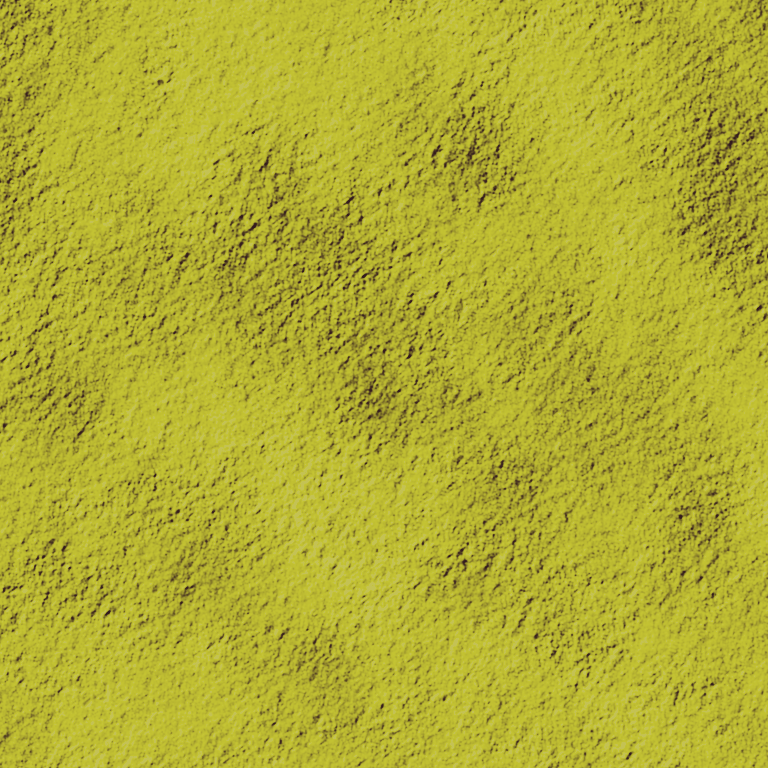
A WebGL 2 fragment shader for this texture:

```glsl
#version 300 es
precision highp float;

uniform vec2 u_resolution;
out vec4 fragColor;

const vec3 LIT_COLOR = vec3(0.78, 0.78, 0.2);
const vec3 HIGHLIGHT_COLOR = vec3(0.77, 0.76, 0.33);
const vec3 SHADOW_ABSORPTION = vec3(0.86, 1.0, 0.12);
const vec2 TO_LIGHT = vec2(-0.8, 0.6);
const float DEEPEST_SHADOW = 0.68;

float hash(vec2 p) {
    return fract(sin(dot(p, vec2(127.1, 311.7))) * 43758.5453);
}

float valueNoise(vec2 p) {
    vec2 cell = floor(p);
    vec2 f = fract(p);
    f = f * f * (3.0 - 2.0 * f);
    float low = mix(hash(cell), hash(cell + vec2(1.0, 0.0)), f.x);
    float high = mix(hash(cell + vec2(0.0, 1.0)), hash(cell + vec2(1.0)), f.x);
    return mix(low, high, f.y);
}

vec2 rotate(vec2 p, float angle) {
    float c = cos(angle);
    float s = sin(angle);
    return vec2(c * p.x - s * p.y, s * p.x + c * p.y);
}

// Centred sum of octaves, each turned a little to hide the lattice
float fractalNoise(vec2 p, float frequency, float gain, float twist) {
    float sum = 0.0;
    float weight = 1.0;
    for (int i = 0; i < 3; i++) {
        float octave = float(i);
        vec2 q = rotate(p, twist * (octave - 1.0)) * frequency;
        sum += weight * (valueNoise(q + 37.3 * octave) - 0.5);
        frequency *= 1.93;
        weight *= gain;
    }
    return sum;
}

// Plaster bumps, slightly drawn out across the direction of the light
float plasterHeight(vec2 p) {
    vec2 q = rotate(p, 0.64);
    return fractalNoise(q * vec2(1.0, 0.74), 98.0, 0.72, 0.4);
}

// Positive on slopes that face away from the light
float shadowSlope(vec2 p, float reach) {
    return plasterHeight(p + TO_LIGHT * reach) - plasterHeight(p);
}

vec3 plasterColor(float shade) {
    float depth = 0.077 * exp(shade);
    float darkness = DEEPEST_SHADOW * (1.0 - exp(-depth / DEEPEST_SHADOW));
    vec3 color = LIT_COLOR - darkness * SHADOW_ABSORPTION;
    float highlight = 1.0 - smoothstep(-2.2, -1.5, shade);
    return mix(color, HIGHLIGHT_COLOR, highlight);
}

void main() {
    vec2 uv = gl_FragCoord.xy / min(u_resolution.x, u_resolution.y);

    // Broad stains, slightly taller than wide
    float stain = fractalNoise(uv * vec2(1.15, 0.85) + 5.7, 5.5, 0.8, 0.35);

    // Areas of rougher and smoother plaster
    float roughness = fractalNoise(uv + 19.1, 9.0, 0.8, 0.4);
    float reliefGain = mix(2.9, 4.5, smoothstep(-0.4, 0.4, roughness));

    // Relief and fine grain
    float relief = shadowSlope(uv, 0.0031) * reliefGain;
    float grain = valueNoise(rotate(uv, 0.3) * 410.0 + 71.0) - 0.5;

    float shade = 1.45 * stain + relief + 1.7 * grain;
    fragColor = vec4(plasterColor(shade), 1.0);
}
```
